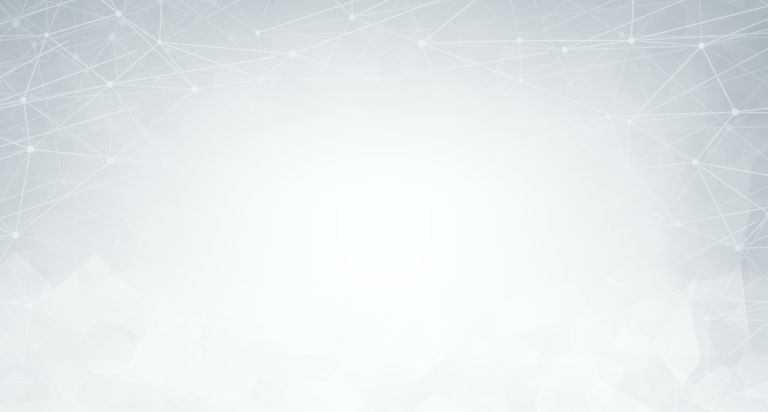
Write a Shadertoy shader that draws this background.

```glsl
vec2 hash2(vec2 p) {
    vec3 a = fract(vec3(p.xyx) * vec3(0.1031, 0.103, 0.0973));
    a += dot(a, a.yzx + 33.33);
    return fract((a.xx + a.yz) * a.zy);
}

vec2 nodeAt(vec2 cell) {
    return cell + 0.12 + 0.76 * hash2(cell);
}

float segmentDistance(vec2 p, vec2 a, vec2 b) {
    vec2 ab = b - a;
    return length(p - a - ab * clamp(dot(p - a, ab) / dot(ab, ab), 0.0, 1.0));
}

// Links between jittered grid nodes, with a soft dot on each node
float network(vec2 p, float scale, float seed) {
    vec2 q = p * scale + seed;
    vec2 base = floor(q);
    float pixel = scale / iResolution.y;
    float light = 0.0;
    for (int j = -2; j <= 2; j++)
    for (int i = -2; i <= 2; i++) {
        vec2 cell = base + vec2(i, j);
        vec2 node = nodeAt(cell);
        float size = 0.009 * scale * (0.6 + 0.5 * hash2(cell + 7.0).x);
        float dotLight = 1.0 - smoothstep(size - pixel, size + pixel, length(q - node));
        light = max(light, 0.85 * dotLight);
        for (int k = 0; k < 6; k++) {
            vec2 stepTo = k < 3 ? vec2(k - 1, 1) : vec2(k - 2, k == 3 ? 0 : k - 4);
            float strength = hash2(cell + float(k) * 13.7).y;
            float d = segmentDistance(q, node, nodeAt(cell + stepTo));
            float width = 0.0011 * scale;
            float line = 1.0 - smoothstep(width - 0.5 * pixel, width + pixel, d);
            light = max(light, line * 0.6 * smoothstep(0.2, 0.9, strength));
        }
    }
    return light;
}

// Flat shards: cellular regions, each folded along a random line
float facets(vec2 p, float scale) {
    vec2 q = p * scale;
    vec2 base = floor(q), nearest = vec2(0.0), offset = vec2(0.0);
    float best = 9.0;
    for (int j = -1; j <= 1; j++)
    for (int i = -1; i <= 1; i++) {
        vec2 cell = base + vec2(i, j);
        vec2 d = q - nodeAt(cell);
        if (dot(d, d) < best) {
            best = dot(d, d);
            nearest = cell;
            offset = d;
        }
    }
    vec2 h = hash2(nearest + 31.0);
    float side = dot(offset, vec2(cos(6.28 * h.x), sin(6.28 * h.x)));
    float fold = smoothstep(-0.5, 0.5, side * iResolution.y / scale);
    return h.y - 0.5 + 0.5 * (fold - 0.5) + 0.4 * side;
}

void mainImage(out vec4 fragColor, in vec2 fragCoord) {
    vec2 uv = fragCoord / iResolution.xy;
    vec2 p = fragCoord / iResolution.y;
    vec2 c = uv - vec2(0.5, 0.47);

    // Slate corners around a bright centre, paler towards the floor
    float upper = smoothstep(-0.42, 0.15, c.y);
    float shade = 2.75 * c.x * c.x * mix(0.36, 1.0, upper);
    shade += c.y * c.y * (c.y > 0.0 ? 2.3 : 0.4);
    float rightEdge = smoothstep(0.84, 1.0, uv.x);
    shade += 0.25 * rightEdge * smoothstep(-0.2, 0.4, uv.y) * (1.0 - smoothstep(0.65, 1.0, uv.y));
    shade = shade < 0.7 ? shade : 0.7 + 0.6 * (shade - 0.7);

    // Jagged pale ridges at both sides
    float tooth = 2.0 * abs(fract((uv.x - 0.02) / 0.105 + 0.5) - 0.5);
    float leftSide = 1.0 - smoothstep(0.1, 0.28, uv.x);
    float rightSide = smoothstep(0.6, 0.8, uv.x);
    float ridge = 0.28 + leftSide * (0.11 - 0.09 * tooth) + rightSide * (0.065 - 0.03 * tooth);
    float soft = 1.0 / iResolution.y;
    float ground = smoothstep(-soft, soft, ridge - uv.y);
    shade *= 1.0 - ground * max(0.25 * leftSide, 0.14 * rightSide);

    // Low relief, absent in the glow
    float rim = smoothstep(0.14, 0.45, length(c * vec2(0.9, 1.0)));
    float relief = 0.6 * facets(p, 6.0) + 0.4 * facets(p + 4.3, 10.0);
    float reliefAmount = 0.06 + 0.05 * ground * max(leftSide, rightSide) + 0.12 * rightEdge;
    shade = max(shade + relief * reliefAmount * rim, 0.0);

    // Fine web over everything but the centre
    float web = max(network(p, 6.0, 3.0), 0.45 * network(p, 4.1, 19.0));
    float dense = smoothstep(0.5, 0.9, uv.y) * (1.0 - smoothstep(0.15, 0.4, uv.x));
    web = max(web, 0.5 * dense * network(p, 8.3, 41.0));
    float webFade = rim * mix(0.55, 0.75, smoothstep(0.25, 0.6, uv.y));

    vec3 color = vec3(0.99, 1.0, 1.0) - shade * vec3(0.3, 0.265, 0.245);
    color = mix(color, vec3(0.95, 0.98, 0.98), web * webFade * smoothstep(0.05, 0.3, shade));
    fragColor = vec4(clamp(color, 0.0, 1.0), 1.0);
}
```
